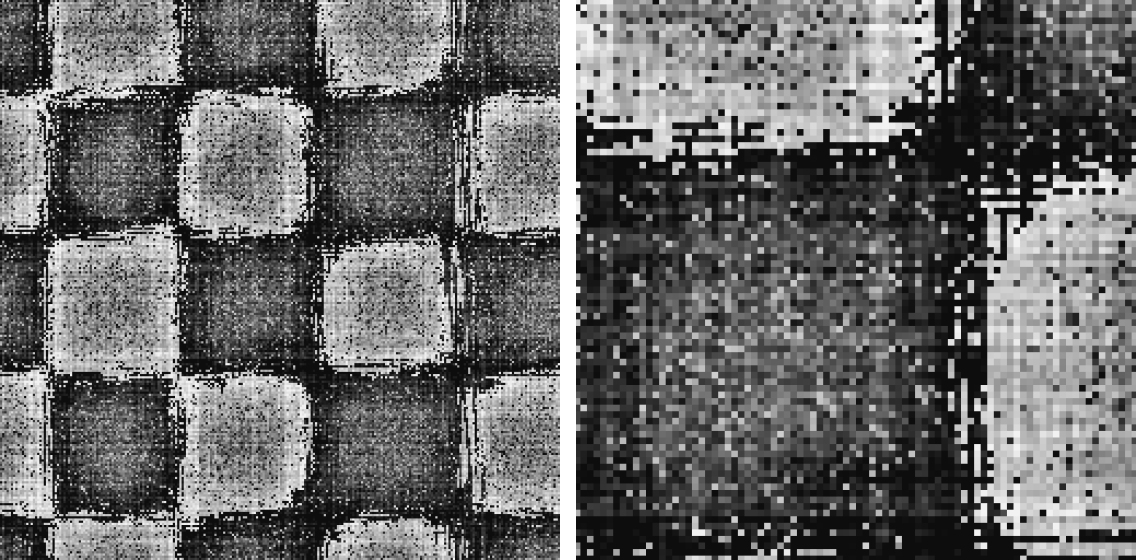
Left, the full canvas; right, a detail of the centre.
Give the GLSL for this pattern, as a three.js fragment shader.

```glsl
// Worn grey checkerboard built from square dots, with frayed seams and speckled tiles.
#define GRID 256.0                  // dots across the canvas
#define TILES 4.0                   // checks across the canvas
#define OFFSET vec2(0.086, 0.081)   // first seam crossing
#define BOW 0.05                    // uneven column widths
#define TILT 0.07                   // slope of horizontal seams
#define FRAY 0.13                   // seam jitter along threads, in tiles
#define DASH 14.0                   // length of thread dashes, in dots
#define MERGE 0.13                  // joining of dark corners
#define THREAD 0.16                 // woven line contrast
#define GRAIN 0.32                  // dot contrast
#define SPECKS 0.15                 // share of inverted dots

const float PI = 3.14159265;

varying vec2 vUv;

float hash(vec2 p) {
  vec3 q = fract(p.xyx * vec3(0.1031, 0.1030, 0.0973));
  q += dot(q, q.yzx + 33.33);
  return fract((q.x + q.y) * q.z);
}

// Layered sines for broad, irregular wear.
float wear(vec2 p) {
  return (sin(p.x * 23.0 + 2.0 * sin(p.y * 17.0))
        + sin(p.y * 31.0 + 2.0 * sin(p.x * 19.0 + 1.0))
        + 0.7 * sin(p.x * 61.0 - p.y * 53.0)) / 2.7;
}

// One random value per dash of a thread.
float dashed(float thread, float along, float seed) {
  float shift = hash(vec2(thread, seed));
  return hash(vec2(thread + seed, floor(along / DASH + shift)));
}

// Positive in dark checks, negative in light ones, zero on the seams.
float checkField(vec2 dotId, vec2 uv) {
  vec2 tile = (uv - OFFSET) * TILES;
  tile.x += BOW * (1.0 - cos(2.0 * PI * (uv.x - 0.06)));
  tile.y -= TILT * (fract(tile.x) - 0.5);

  // Loose threads shift whole dashes across the seam.
  vec2 jitter = vec2(dashed(dotId.x, dotId.y, 17.0),
                     dashed(dotId.y, dotId.x, 71.0)) - 0.5;
  float looseSeam = exp(-500.0 * (uv.x - 0.83) * (uv.x - 0.83));
  tile += jitter * FRAY * vec2(1.0 + 1.6 * looseSeam, 1.0);
  tile += 0.07 * (vec2(hash(dotId + 5.0), hash(dotId + 91.0)) - 0.5);

  vec2 wave = sin(PI * tile);
  float join = MERGE * smoothstep(0.45, 0.6, uv.x) * (1.0 - smoothstep(0.84, 0.92, uv.x));
  return wave.x * wave.y + join + 0.07 * wear(uv);
}

float dotTone(vec2 dotId) {
  vec2 uv = (dotId + 0.5) / GRID;
  float field = checkField(dotId, uv);
  bool dark = field > 0.0;
  float depth = smoothstep(0.05, 0.95, abs(field));

  // Tiles fade toward mid grey at their centres.
  float tone = dark ? mix(0.09, 0.37, depth) : mix(0.78, 0.51, depth);
  float seam = 1.0 - smoothstep(0.0, 0.2, abs(field));
  tone += seam * (dark ? -0.05 : 0.08);
  tone += 0.05 * wear(uv * 1.7 + 3.0);

  // Woven lines and grain.
  tone += THREAD * (hash(vec2(dotId.x, 401.0)) + hash(vec2(503.0, dotId.y)) - 1.0);
  tone += GRAIN * (hash(dotId + 211.0) - 0.5) * (0.5 + 0.7 * depth);

  // Inverted specks, thickest at the centres.
  float speck = step(hash(dotId + 307.0), SPECKS * (0.3 + 0.7 * depth));
  float speckTone = (dark ? 0.66 : 0.16) + 0.3 * (hash(dotId + 131.0) - 0.5);
  return clamp(mix(tone, speckTone, speck), 0.05, 0.95);
}

void main() {
  // Blend neighbouring dots only across one screen sample.
  vec2 p = vUv * GRID - 0.5;
  vec2 id = floor(p);
  vec2 blend = clamp((fract(p) - 0.5) / max(fwidth(p), 0.0001) + 0.5, 0.0, 1.0);
  float lower = mix(dotTone(id), dotTone(id + vec2(1.0, 0.0)), blend.x);
  float upper = mix(dotTone(id + vec2(0.0, 1.0)), dotTone(id + 1.0), blend.x);
  gl_FragColor = vec4(vec3(mix(lower, upper, blend.y)), 1.0);
}
```
